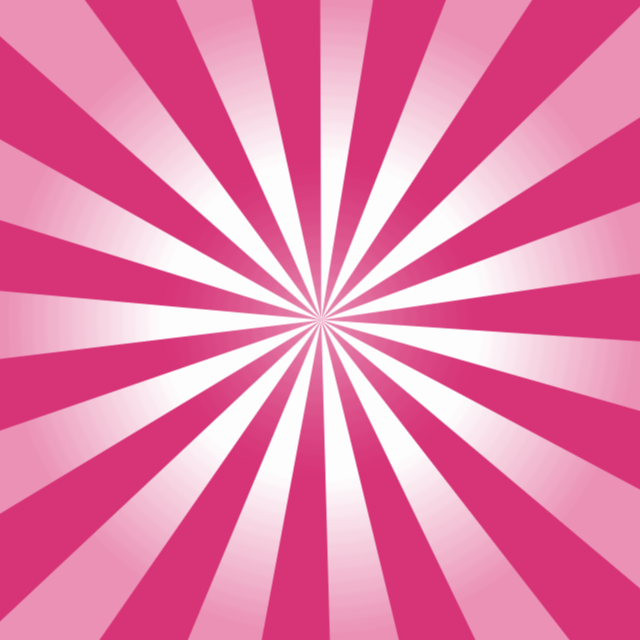
A Shadertoy shader for this background:

```glsl
const vec3 WHITE = vec3(0.995, 0.993, 0.994);
const vec3 PINK = vec3(0.92, 0.567, 0.71);
const vec3 MAGENTA = vec3(0.84, 0.203, 0.467);

// Snaps a radius to thin rings with softened borders.
float ringSteps(float radius, float ringWidth) {
    float rings = radius / ringWidth;
    return (floor(rings) + smoothstep(0.25, 0.75, fract(rings))) * ringWidth;
}

// Light ray coverage; the final ray is cut short where the turn closes.
float rayMask(vec2 p, float startAngle, float rayAngle, float softness) {
    float turn = radians(360.0);
    float angle = mod(atan(p.x, p.y) - startAngle, turn);
    float index = floor(angle / rayAngle);
    float low = index * rayAngle;
    float high = min(low + rayAngle, turn);
    float edge = min(angle - low, high - angle) * length(p);
    float coverage = clamp(0.5 + edge / softness, 0.5, 1.0);
    return mod(index, 2.0) > 0.5 ? coverage : 1.0 - coverage;
}

// White core fading linearly to the outer pink.
vec3 lightRayColor(float radius, float innerRadius, float outerRadius) {
    float fade = (radius - innerRadius) / (outerRadius - innerRadius);
    return mix(WHITE, PINK, clamp(fade, 0.0, 1.0));
}

// Magenta with a pale glow at the hub.
vec3 darkRayColor(float radius, float glowRadius, float strength) {
    float glow = pow(max(1.0 - radius / glowRadius, 0.0), 1.3);
    return mix(MAGENTA, WHITE, strength * glow);
}

void mainImage(out vec4 fragColor, in vec2 fragCoord) {
    float canvasSize = min(iResolution.x, iResolution.y);
    vec2 hub = vec2(0.002, 0.0);
    vec2 p = (fragCoord - 0.5 * iResolution.xy) / canvasSize - hub;
    float radius = length(p);

    // Radial shading with faint rings
    float shadeRadius = mix(radius, ringSteps(radius, 0.02), 0.6);
    vec3 lightRay = lightRayColor(shadeRadius, 0.25, 0.495);
    vec3 darkRay = darkRayColor(shadeRadius, 0.25, 0.45);

    // Sunburst
    float softness = max(0.003, 1.5 / canvasSize);
    float rays = rayMask(p, radians(9.2), radians(12.09), softness);
    fragColor = vec4(mix(darkRay, lightRay, rays), 1.0);
}
```
